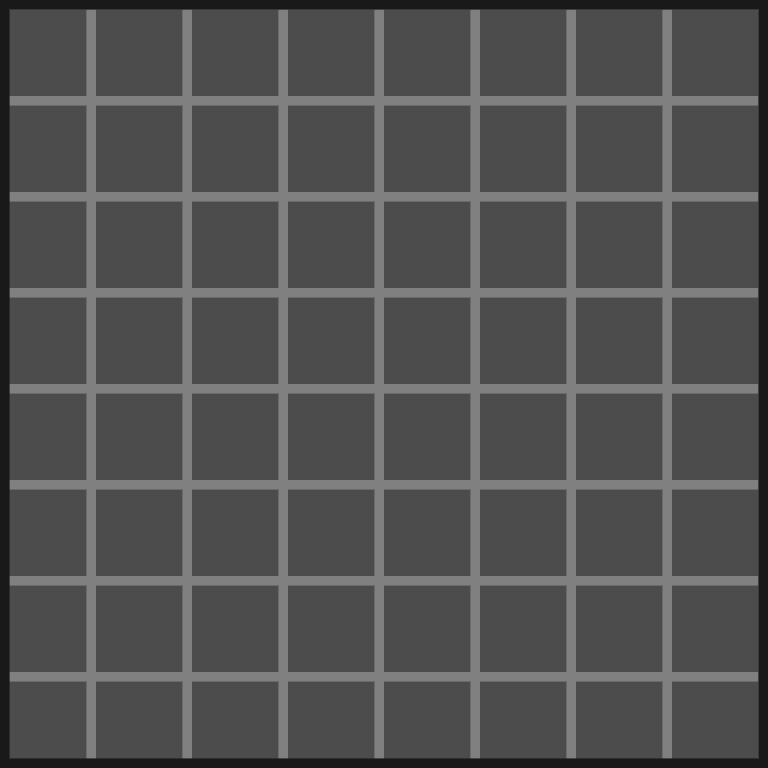
Give the GLSL for this pattern, as a Shadertoy shader.

```glsl
// Draws an eight by eight grid of dark grey tiles with light grey lines and a near-black frame.

// Coverage of a pixel by a shape, from the signed depth inside its edge.
vec2 coverage(vec2 depth, vec2 pixel) {
    return clamp(depth / pixel + 0.5, 0.0, 1.0);
}

void mainImage(out vec4 fragColor, in vec2 fragCoord) {
    // One unit is one tile
    vec2 grid = 8.0 * fragCoord / iResolution.xy;
    vec2 pixel = 8.0 / iResolution.xy;

    // Lines fill the last tenth of each tile, at its right and top
    vec2 lineDistance = abs(fract(grid - 0.45) - 0.5);
    vec2 line = coverage(0.05 - lineDistance, pixel);

    // The frame is as wide as a line, inside the canvas edge
    vec2 edgeDistance = min(grid, 8.0 - grid);
    vec2 frame = coverage(0.1 - edgeDistance, pixel);

    vec3 color = mix(vec3(0.3), vec3(0.5), max(line.x, line.y));
    color = mix(color, vec3(0.1), max(frame.x, frame.y));
    fragColor = vec4(color, 1.0);
}
```
